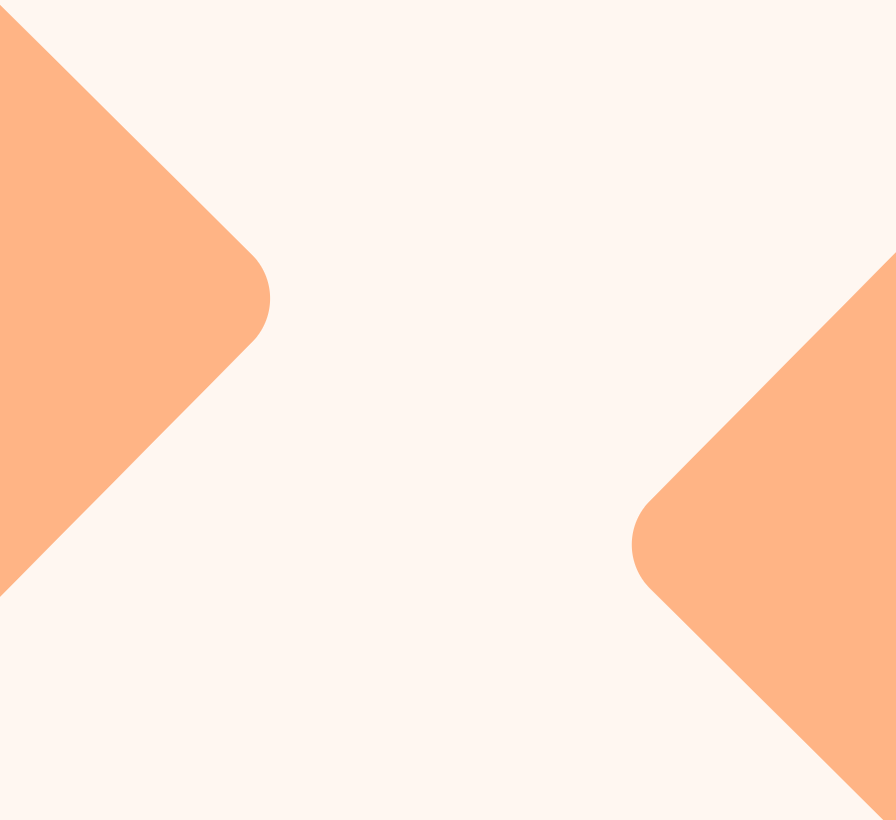
Write a Shadertoy shader that draws this background.

```glsl
// Two large orange diamonds with rounded tips point inward from the left
// and right sides over a flat cream field. Each tip is the signed distance
// to a rounded right-angle corner; the right one is turned by half a circle.

const vec3 CREAM  = vec3(1.0, 0.969, 0.945);
const vec3 ORANGE = vec3(1.0, 0.706, 0.522);

// Lengths are fractions of the canvas height; angles are in radians.
const vec2  LEFT_TIP   = vec2(0.2543, 0.6360);  // centre of the tip's arc
const vec2  RIGHT_TIP  = vec2(0.8469, 0.3358);
const float TIP_RADIUS = 0.0755;
const float EDGE_ANGLE = 0.7900;                // normal of the upper left edge

// Signed distance to a rounded corner pointing right, arc centred at zero.
float roundedCorner(vec2 p) {
    float c = cos(EDGE_ANGLE), s = sin(EDGE_ANGLE);
    vec2 q = vec2(dot(p, vec2(c, s)), dot(p, vec2(s, -c)));
    return length(max(q, 0.0)) + min(max(q.x, q.y), 0.0) - TIP_RADIUS;
}

void mainImage(out vec4 fragColor, in vec2 fragCoord) {
    float pixel = 1.0 / iResolution.y;
    vec2 p = fragCoord * pixel;

    // Keep the right tip on the right side at any aspect ratio.
    float designWidth = 512.0 / 468.0;
    p.x *= designWidth * iResolution.y / iResolution.x;

    // Union of both diamonds
    float d = min(roundedCorner(p - LEFT_TIP), roundedCorner(RIGHT_TIP - p));

    // Smooth edge one pixel wide
    float coverage = clamp(0.5 - d / pixel, 0.0, 1.0);
    fragColor = vec4(mix(CREAM, ORANGE, coverage), 1.0);
}
```
